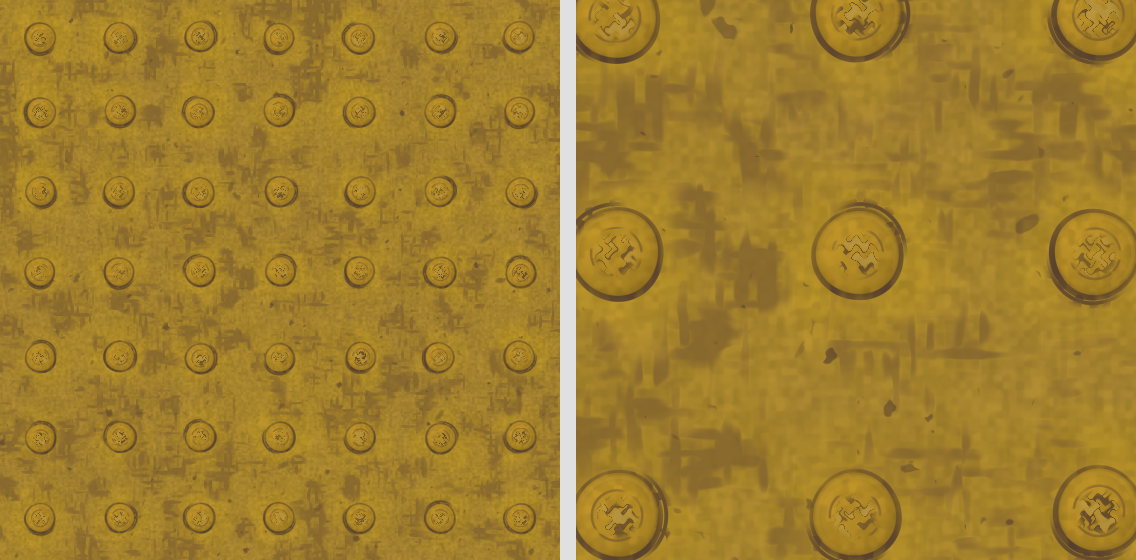
Left, the full canvas; right, a detail of the centre.
This texture is drawn by a WebGL 2 fragment shader. Its source:

```glsl
#version 300 es
precision highp float;
// Worn yellow tactile paving: a seven by seven grid of ringed domes on stained, scuffed ground.
uniform vec2 u_resolution;
out vec4 outColor;

vec3 hash3(vec2 p) {
  vec3 q = fract(vec3(p.xyx) * vec3(0.1031, 0.1030, 0.0973));
  q += dot(q, q.yxz + 33.33);
  return fract((q.xxy + q.yzz) * q.zyx);
}

// Smooth cellular noise that wraps after "count" cells
float cellNoise(vec2 uv, vec2 count, float seed) {
  vec2 p = uv * count, cell = floor(p);
  float sum = 0.0, total = 0.0001;
  for (int j = -1; j <= 1; j++)
    for (int i = -1; i <= 1; i++) {
      vec2 c = cell + vec2(i, j);
      vec3 h = hash3(mod(c, count) + seed);
      float w = smoothstep(1.1, 0.0, length(p - c - 0.25 - 0.5 * h.xy));
      w *= w;
      sum += w * h.z;
      total += w;
    }
  return sum / total;
}

// Scattered chips and short scratches, one candidate per cell
float chips(vec2 uv, float count, float keep, float seed) {
  vec2 p = uv * count, cell = floor(p);
  float mask = 0.0, soft = count * 1.2 / u_resolution.y;
  for (int j = -1; j <= 1; j++)
    for (int i = -1; i <= 1; i++) {
      vec2 c = cell + vec2(i, j);
      vec3 h = hash3(mod(c, vec2(count)) + seed);
      vec3 g = hash3(mod(c, vec2(count)) + seed + 57.0);
      float a = 3.14159 * g.x;
      vec2 d = mat2(cos(a), sin(a), -sin(a), cos(a)) * (p - c - h.xy);
      d.x *= mix(0.25, 1.0, g.y);
      float size = mix(0.03, 0.12, g.z * g.z);
      mask = max(mask, step(h.z, keep) * (1.0 - smoothstep(-soft, soft, length(d) - size)) * (0.4 + 0.6 * g.y));
    }
  return mask;
}

// Soft-edged line of a given half width
float stroke(float dist, float halfWidth) {
  float px = 1.0 / u_resolution.y;
  return 1.0 - smoothstep(halfWidth - px * 0.5, halfWidth + px, abs(dist));
}

void main() {
  vec2 uv = gl_FragCoord.xy / u_resolution;
  vec3 yellow = vec3(0.69, 0.55, 0.15), dull = vec3(0.62, 0.49, 0.20);
  vec3 stain = vec3(0.49, 0.37, 0.18), dark = vec3(0.34, 0.25, 0.18);

  // Noise layers: broad patches, woven streaks, fine grain
  float broad = cellNoise(uv, vec2(9.0), 3.0);
  float patches = cellNoise(uv, vec2(31.0, 27.0), 11.0);
  float upright = cellNoise(uv, vec2(190.0, 48.0), 23.0);
  float level = cellNoise(uv, vec2(52.0, 170.0), 31.0);
  float grain = cellNoise(uv, vec2(230.0), 47.0);

  // Dome position: rows three to five sit a little high, each dome drifts slightly
  vec2 cell = floor(uv * 7.0);
  vec3 h = hash3(cell + 71.0), g = hash3(cell + 137.0);
  float highRow = step(2.5, cell.y) * step(cell.y, 5.5);
  vec2 shift = vec2(0.0, 0.0045 + 0.010 * highRow) + 0.004 * (h.xy - 0.5);
  vec2 d = uv - (cell + 0.5) / 7.0 - shift;
  float r = length(d), angle = atan(d.y, d.x);

  // Ground: brighter around each dome, greyer between them
  float halo = 1.0 - smoothstep(0.025, 0.065, r + 0.03 * (patches - 0.5));
  float tone = 0.1 + 0.45 * broad + 0.35 * patches + 0.5 * halo;
  vec3 color = mix(dull, yellow, clamp(tone, 0.0, 1.0));
  color *= 1.0 + 0.10 * (grain - 0.5) + 0.07 * (upright - 0.5) + 0.06 * (level - 0.5);

  // Scuffs where streaks cross dirty patches, then chips
  float scuff = smoothstep(0.52, 0.85, 0.5 * max(upright, level) + 0.5 * patches);
  color = mix(color, stain, 0.75 * scuff * (1.0 - 0.7 * halo));
  float wear = 0.004 * (grain - 0.5);
  float specks = max(chips(uv + wear, 24.0, 0.25, 5.0), 0.8 * chips(uv + wear, 61.0, 0.16, 19.0));
  color = mix(color, dark, 0.7 * specks);

  // Dome body with faint side shading
  float radius = 0.0265 + 0.0012 * (h.z - 0.5) + 0.0004 * sin(3.0 * angle + 6.3 * g.x);
  float body = 1.0 - smoothstep(-0.001, 0.001, r - radius);
  vec3 domeColor = vec3(0.69, 0.53, 0.14) * (1.0 + 0.12 * (grain - 0.5));
  domeColor *= 1.0 + 0.09 * dot(d / radius, vec2(-0.7, 0.7));
  domeColor *= 1.0 - 0.14 * smoothstep(0.018, 0.026, r);
  color = mix(color, domeColor, 0.85 * body);

  // Main rim, uneven around the circle
  float facing = 0.5 + 0.5 * cos(angle + 1.6 + 2.4 * (g.y - 0.5));
  float rim = stroke(r - radius, 0.0008 + 0.0009 * facing);
  color = mix(color, dark, rim * (0.45 + 0.4 * facing) * (0.7 + 0.5 * upright));

  // Broken outer arc and soft dirt on a random side
  float side = smoothstep(0.35, 0.95, cos(angle - 6.283 * g.z));
  float outer = stroke(length(d - 0.0018 * vec2(cos(6.283 * g.z), sin(6.283 * g.z))) - radius - 0.0016, 0.0010);
  float dirt = smoothstep(0.007, 0.0, abs(r - radius - 0.002)) * smoothstep(0.45, 0.75, grain);
  color = mix(color, dark, side * max(0.8 * outer, 0.75 * dirt));

  // Pale inner bevel and thin inner ring
  color = mix(color, vec3(0.76, 0.61, 0.23), 0.3 * stroke(r - radius + 0.0035, 0.0010) * (1.0 - facing));
  float ring = stroke(r - 0.0150, 0.0006) * smoothstep(0.3, 0.65, level);
  color = mix(color, stain, 0.75 * ring);

  // Scratched crown: dark curls and pale flecks
  float crown = 1.0 - smoothstep(0.009, 0.015, length(d + vec2(0.0, 0.001)));
  float curl = cellNoise(uv + 0.002 * sin(uv.yx * 700.0), vec2(210.0), 83.0);
  float marks = smoothstep(0.13, 0.04, abs(curl - 0.5));
  color = mix(color, dark, crown * marks * (0.4 + 0.45 * h.x));
  color = mix(color, vec3(0.72, 0.61, 0.34), 0.5 * crown * smoothstep(0.62, 0.82, curl));

  outColor = vec4(color, 1.0);
}
```
